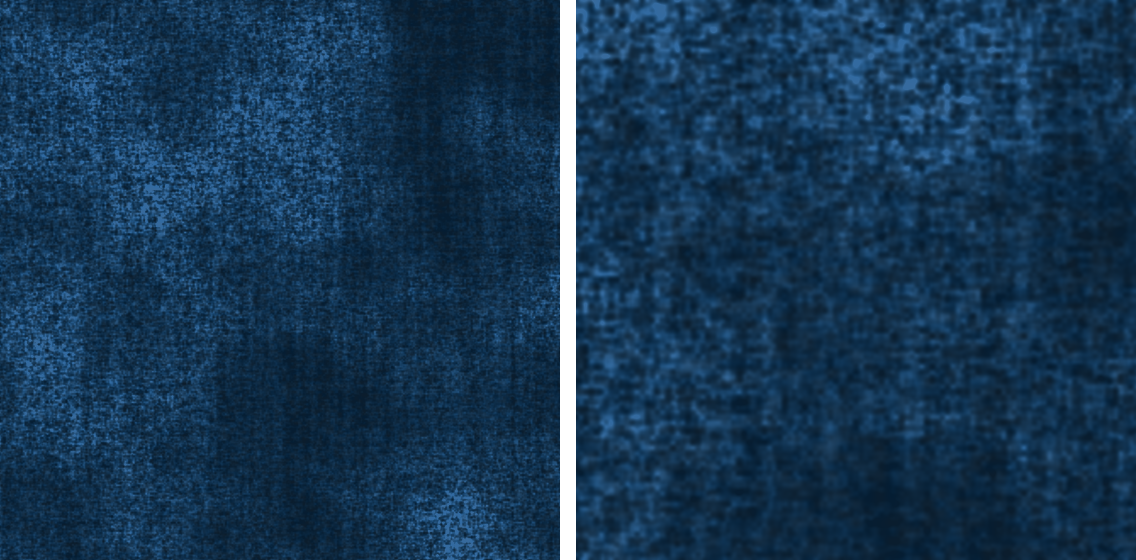
Left, the full canvas; right, a detail of the centre.
Reproduce this texture procedurally as a Shadertoy shader.

```glsl
float hash(vec2 cell) {
    vec3 q = fract(cell.xyx * vec3(0.1031, 0.1030, 0.0973));
    q += dot(q, q.yzx + 33.33);
    return fract((q.x + q.y) * q.z);
}

// Smooth value noise, centred on zero
float noise(vec2 p) {
    vec2 cell = floor(p), f = fract(p);
    f = f * f * (3.0 - 2.0 * f);
    float low = mix(hash(cell), hash(cell + vec2(1, 0)), f.x);
    float high = mix(hash(cell + vec2(0, 1)), hash(cell + vec2(1, 1)), f.x);
    return mix(low, high, f.y) - 0.5;
}

// Faded patches with ragged borders
float clouds(vec2 p) {
    float sum = 0.0, weight = 0.5;
    for (int i = 0; i < 6; i++) {
        sum += weight * noise(p);
        p = mat2(0.8, 0.6, -0.6, 0.8) * p * 2.0 + 17.3;
        weight *= 0.53;
    }
    return sum;
}

// Long faint lines along both thread directions
float streaks(vec2 p) {
    float warp = noise(p * vec2(120.0, 5.0) + 40.0) + 0.6 * noise(p * vec2(45.0, 3.0) + 9.0);
    float weft = noise(p * vec2(9.0, 150.0) + 71.0);
    return warp + 0.6 * weft;
}

// Short worn dashes where single threads surface
float dashes(vec2 p) {
    float weft = noise(p * vec2(130.0, 270.0) + 5.0);
    float warp = noise(p * vec2(260.0, 120.0) + 93.0);
    float specks = noise(p * 330.0 + 31.0);
    return weft + 0.8 * warp + 0.7 * specks;
}

// Regular thread relief with a slight twill diagonal
float weave(vec2 p) {
    float rows = sin(6.2832 * 165.0 * p.y + 2.0 * noise(p * 30.0));
    float twill = sin(6.2832 * (110.0 * p.x + 80.0 * p.y));
    return 0.6 * rows + 0.4 * twill;
}

void mainImage(out vec4 fragColor, in vec2 fragCoord) {
    vec2 p = fragCoord / iResolution.y;

    float fade = clouds(p * vec2(4.2, 4.8) + 3.7);
    float contrast = clamp(1.0 + 2.0 * fade, 0.55, 1.5);

    // Wear: patches, streaks, then grain that is stronger on faded cloth
    float wear = 4.6 * fade + 0.9 * streaks(p);
    wear += contrast * (2.1 * dashes(p) + 0.16 * weave(p));
    wear = clamp(wear, -1.9, 2.4);

    // Indigo dye, brightening and greying with wear
    vec3 indigo = vec3(0.073, 0.203, 0.318);
    vec3 color = indigo * exp(wear * vec3(0.43, 0.30, 0.28));

    // Small hue shifts between greyer and bluer threads
    color += vec3(-0.035, 0.0, 0.03) * noise(p * vec2(140.0, 180.0) + 57.0);

    fragColor = vec4(clamp(color, 0.0, 1.0), 1.0);
}
```
